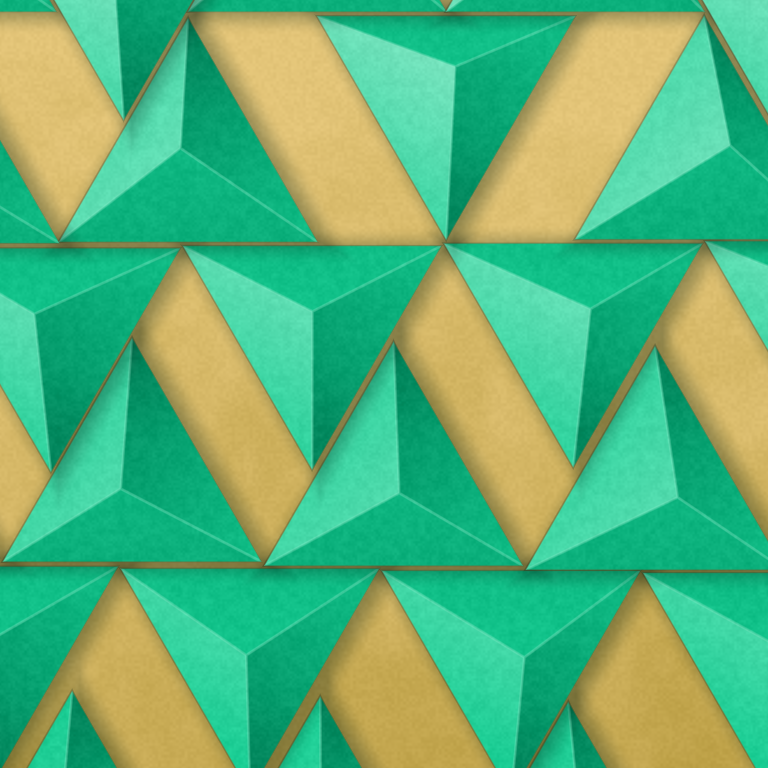
Write a WebGL 1 fragment shader that draws this pattern.

```glsl
precision highp float;
// Rows of folded paper pyramids, pointing up and down, on mottled gold card.
// Each is an equilateral triangle split into three shaded faces by ridges that
// meet at an apex, which leans away from the view centre; soft shadows add depth.

uniform vec2 u_resolution;

#define MINT vec3(0.50, 0.90, 0.76)
#define JADE vec3(0.08, 0.80, 0.57)
#define PINE vec3(0.01, 0.58, 0.40)
#define GOLD vec3(0.89, 0.77, 0.47)
#define OCHRE vec3(0.72, 0.61, 0.25)
#define SHADE vec3(0.34, 0.44, 0.42)
#define INRADIUS 0.0971
#define VIEW_CENTRE vec2(0.40, 0.40)
#define LEAN 0.065
#define SHADOW_OFFSET vec2(0.010, -0.003)
#define GRAIN 0.035

float hash(vec2 p) {
  p = fract(p * vec2(0.1031, 0.1137));
  p += dot(p, p.yx + 33.33);
  return fract((p.x + p.y) * p.x * 7.31);
}

float noise(vec2 p) {
  vec2 i = floor(p), f = fract(p);
  f = f * f * (3.0 - 2.0 * f);
  return mix(mix(hash(i), hash(i + vec2(1.0, 0.0)), f.x),
             mix(hash(i + vec2(0.0, 1.0)), hash(i + vec2(1.0, 1.0)), f.x), f.y);
}

float edge(float d) {
  float px = 1.0 / u_resolution.y;
  return smoothstep(-px, px, d);
}

float triangleDistance(vec2 q) {
  return max(-q.y, 0.8660 * abs(q.x) + 0.5 * q.y) - INRADIUS;
}

// Signed distance to the line along ray (x) and distance to the ray itself (y).
vec2 ridge(vec2 u, vec2 ray) {
  vec2 n = normalize(ray);
  float side = n.x * u.y - n.y * u.x;
  return vec2(side, length(u - n * max(dot(u, n), 0.0)));
}

// facing is 1 for a point at the top and -1 for a point at the bottom.
void pyramid(inout vec3 col, vec2 p, vec2 centre, float facing) {
  vec2 mirror = vec2(1.0, facing);
  vec2 q = (p - centre) * mirror;
  float d = triangleDistance(q);

  // Soft shadow to the lower right, then a tight dark contact line
  float shadowDistance = triangleDistance(q - SHADOW_OFFSET * mirror);
  float shadow = 0.50 * (1.0 - smoothstep(-0.012, 0.028, shadowDistance));
  shadow = max(shadow, 0.60 * (1.0 - smoothstep(0.0, 0.004, d)));
  col *= mix(vec3(1.0), SHADE, shadow);

  // Ridges from the apex to the three corners
  vec2 apex = LEAN * (centre - VIEW_CENTRE) * mirror;
  vec2 u = q - apex;
  vec2 tip = ridge(u, vec2(0.0, 2.0) * INRADIUS - apex);
  vec2 left = ridge(u, vec2(-1.732, -1.0) * INRADIUS - apex);
  vec2 right = ridge(u, vec2(1.732, -1.0) * INRADIUS - apex);

  // Face tones, graded across each fold
  vec2 v = q / INRADIUS;
  float up = 0.5 + 0.5 * facing;
  float lit = 0.62 - 0.18 * v.y + 0.14 * v.x + 0.55 * (p.y - 0.5);
  vec3 leftTone = mix(JADE, MINT, clamp(lit, 0.0, 1.0));
  vec3 rightTone = mix(PINE, JADE, clamp(0.22 - 0.18 * v.y + 0.22 * v.x, 0.0, 1.0));
  rightTone *= 1.0 - 0.10 * smoothstep(0.5, 2.0, v.y);
  vec3 baseTone = mix(JADE, PINE, clamp(0.15 + 0.25 * up - 0.12 * v.y, 0.0, 1.0));

  float wl = edge(tip.x) * edge(-left.x);
  float wb = edge(left.x) * edge(-right.x);
  float wr = edge(right.x) * edge(-tip.x);
  vec3 face = (wl * leftTone + wb * baseTone + wr * rightTone) / max(wl + wb + wr, 0.001);

  // Pale worn folds and paper grain
  float fold = min(tip.y, min(left.y, right.y));
  face = mix(face, MINT, 0.40 * (1.0 - smoothstep(0.0006, 0.0028, fold)));
  face += GRAIN * (noise(p * 330.0) + noise(p * 120.0) - 1.0);
  col = mix(col, face, edge(-d));
}

// Lays one row, testing the pyramids on both sides of the point.
void layRow(inout vec3 col, vec2 p, vec2 start, float pitch, float slope, float facing) {
  float first = floor((p.x - start.x) / pitch);
  for (int i = 0; i < 2; i++) {
    float x = start.x + pitch * (first + float(i));
    pyramid(col, p, vec2(x, start.y + slope * x), facing);
  }
}

void main() {
  vec2 p = gl_FragCoord.xy / u_resolution.y;

  // Gold card, paler towards the top
  float mottle = noise(p * 9.0) + 0.5 * noise(p * 37.0) - 0.75;
  float pale = clamp(0.30 + 0.80 * p.y + 0.28 * mottle, 0.0, 1.0);
  vec3 col = mix(OCHRE, GOLD, pale) + GRAIN * (noise(p * 260.0) - 0.5);

  // Lower and middle rows: evenly pitched
  layRow(col, p, vec2(0.094, -0.092), 0.323, -0.022, 1.0);
  layRow(col, p, vec2(0.3255, 0.165), 0.340, -0.008, -1.0);
  layRow(col, p, vec2(0.172, 0.3685), 0.3405, -0.0155, 1.0);
  layRow(col, p, vec2(0.0664, 0.579), 0.340, 0.009, -1.0);

  // Upper rows: wider pitches leave gaps, with some pyramids raised
  for (int i = 0; i < 2; i++) {
    layRow(col, p, vec2(0.245 + 0.672 * float(i), 0.781), 1.008, 0.005, 1.0);
  }
  layRow(col, p, vec2(0.581, 0.882), 0.844, 0.0, -1.0);
  for (int i = 0; i < 2; i++) {
    layRow(col, p, vec2(0.413 + 0.336 * float(i), 1.082), 0.844, 0.0, 1.0);
  }
  layRow(col, p, vec2(0.161, 1.038), 0.844, 0.0, -1.0);

  gl_FragColor = vec4(clamp(col, 0.0, 1.0), 1.0);
}
```
